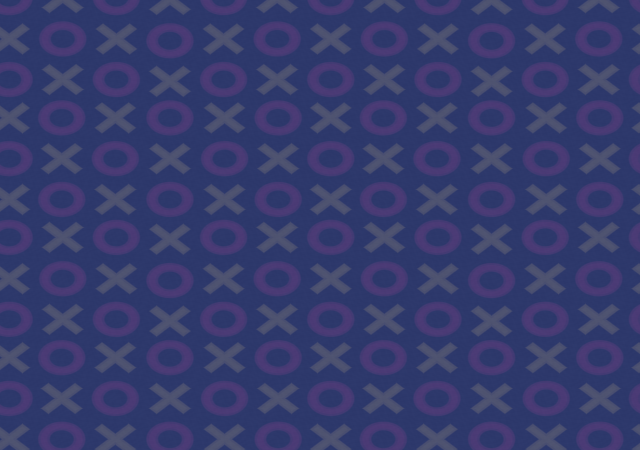
A Shadertoy shader for this pattern:

```glsl
const vec2  GRID        = vec2(11.94, 11.26);  // cells across and down
const vec2  GRID_SHIFT  = vec2(-0.171, 0.02);  // cell centres fall on whole numbers
const float TILE        = 6.0;                 // placement drift repeats after this many cells
const float RING_OUTER  = 0.44;
const float RING_INNER  = 0.224;
const float ARM_LENGTH  = 0.45;                // half length of a cross arm
const float ARM_WIDTH   = 0.098;               // half width of a cross arm
const float EDGE_BLUR   = 0.02;
const float SAG         = 0.045;
const float SWAY        = 0.022;
const float GRAIN       = 0.004;
const float TAU         = 6.283185;
const vec3  NAVY        = vec3(0.176, 0.220, 0.420);
const vec3  PURPLE      = vec3(0.292, 0.230, 0.460);
const vec3  PURPLE_RIM  = vec3(0.262, 0.230, 0.452);
const vec3  GREY        = vec3(0.308, 0.326, 0.440);
const vec3  GREY_RIM    = vec3(0.288, 0.308, 0.440);
const float ROW_DRIFT[6] = float[6](-0.04, -0.005, 0.01, -0.03, -0.01, 0.01);

float ringDistance(vec2 p) {
    float r = length(p);
    return max(r - RING_OUTER, RING_INNER - r);
}

float crossDistance(vec2 p) {
    // Turn by 45 degrees, then fold both arms onto one
    vec2 q = abs(vec2(p.x + p.y, p.x - p.y)) * 0.7071;
    q = vec2(max(q.x, q.y), min(q.x, q.y));
    return max(q.x - ARM_LENGTH, q.y - ARM_WIDTH);
}

// Small misplacement of each motif, in cells
vec2 placementDrift(vec2 cell) {
    vec2 slot = mod(cell, TILE);
    float upperBand = step(slot.y, 2.5);
    float sagging = upperBand * step(abs(slot.x - 3.0), 0.5);
    float sway = -sin(TAU * slot.x / TILE) * (1.0 - upperBand);
    return vec2(SWAY * sway, ROW_DRIFT[int(slot.y)] + SAG * sagging);
}

float mottle(vec2 p) {
    return sin(p.x * 23.0 + 2.0 * sin(p.y * 17.0))
         * sin(p.y * 29.0 + 2.0 * sin(p.x * 13.0))
         + 0.5 * sin(p.x * 61.0 + p.y * 47.0) * sin(p.y * 71.0 - p.x * 37.0);
}

void mainImage(out vec4 fragColor, in vec2 fragCoord) {
    vec2 uv = fragCoord / iResolution.xy;
    vec2 p = vec2(uv.x, 1.0 - uv.y) * GRID + GRID_SHIFT;
    vec2 cell = floor(p + 0.5);
    vec2 local = p - cell - placementDrift(cell);
    float blur = max(EDGE_BLUR, 0.7 * GRID.y / iResolution.y);

    // Rings and crosses alternate as on a checkerboard
    bool isRing = mod(cell.x + cell.y, 2.0) < 0.5;
    float d = isRing ? ringDistance(local) : crossDistance(local);
    vec3 core = isRing ? PURPLE : GREY;
    vec3 rim = isRing ? PURPLE_RIM : GREY_RIM;

    // Faint darker rim inside each motif
    vec3 ink = mix(core, rim, smoothstep(-0.065, -0.03, d));
    vec3 color = mix(NAVY, ink, 1.0 - smoothstep(-blur, blur, d));

    color += GRAIN * mottle(p);
    fragColor = vec4(color, 1.0);
}
```
